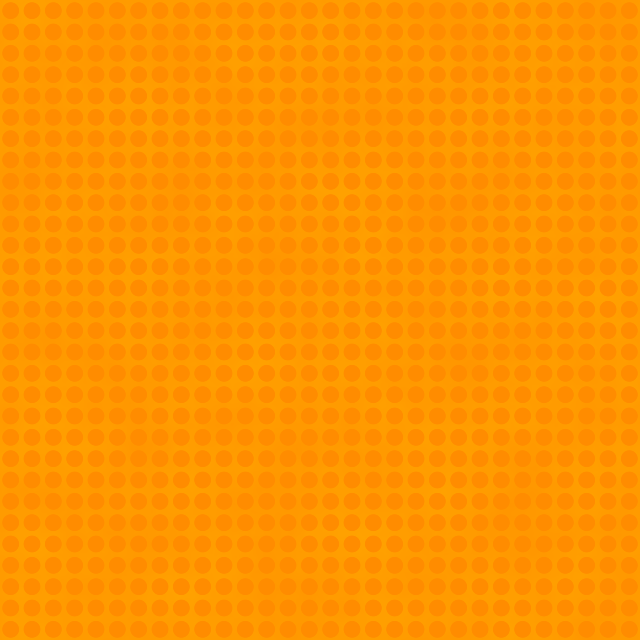
A WebGL 1 fragment shader for this pattern:

```glsl
precision highp float;
// Orange dots in a square 30 by 30 grid on a softly mottled amber ground.

uniform vec2 u_resolution;

// Unit gradient for a lattice point
vec2 latticeGradient(vec2 p) {
  float angle = 6.2832 * fract(sin(dot(p, vec2(127.1, 311.7))) * 437.585);
  return vec2(cos(angle), sin(angle));
}

// Gradient noise that wraps after a whole number of lattice cells
float wrappedNoise(vec2 p, float period) {
  vec2 cell = floor(p);
  vec2 f = p - cell;
  vec2 low = mod(cell, period);
  vec2 high = mod(cell + 1.0, period);
  vec2 w = f * f * f * (f * (f * 6.0 - 15.0) + 10.0);
  float a = dot(latticeGradient(low), f);
  float b = dot(latticeGradient(vec2(high.x, low.y)), f - vec2(1.0, 0.0));
  float c = dot(latticeGradient(vec2(low.x, high.y)), f - vec2(0.0, 1.0));
  float d = dot(latticeGradient(high), f - 1.0);
  return mix(mix(a, b, w.x), mix(c, d, w.x), w.y);
}

// Octaves from broad clouds down to fine grain
float mottle(vec2 uv) {
  float sum = 0.0;
  float amplitude = 1.0;
  float period = 8.0;
  for (int i = 0; i < 5; i++) {
    sum += amplitude * wrappedNoise(uv * period, period);
    amplitude *= 0.55;
    period *= 2.0;
  }
  return sum;
}

void main() {
  vec2 uv = gl_FragCoord.xy / u_resolution;

  // Ground
  float green = 0.61 + clamp(0.028 * mottle(uv), -0.03, 0.03);
  vec3 ground = vec3(1.0, green, 0.0);

  // Dots, with an edge one pixel wide
  float pixel = 30.0 / min(u_resolution.x, u_resolution.y);
  float edge = length(fract(uv * 30.0) - 0.5) - 0.395;
  float dotMask = 1.0 - smoothstep(-0.5 * pixel, 0.5 * pixel, edge);

  gl_FragColor = vec4(mix(ground, vec3(1.0, 0.55, 0.0), dotMask), 1.0);
}
```
